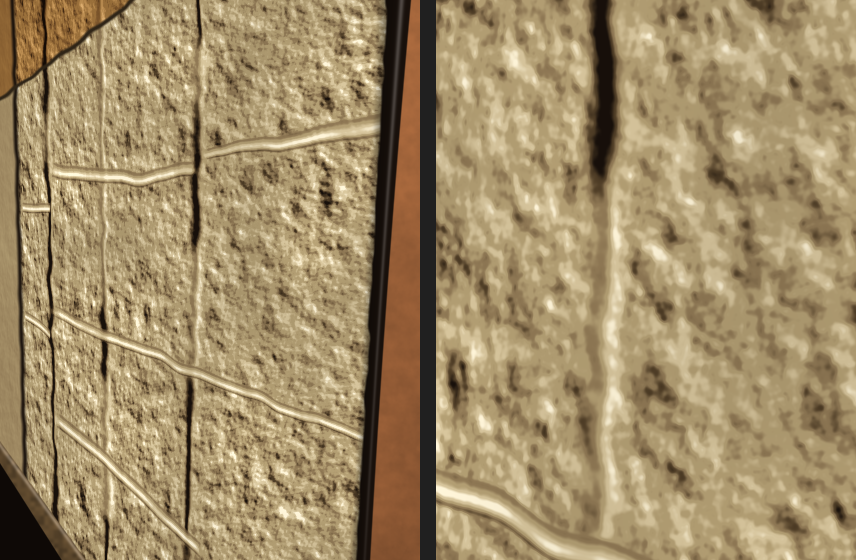
Left: the whole. Right: its middle third, enlarged.
Give the GLSL for this texture, as a WebGL 2 fragment shader.

```glsl
#version 300 es
precision highp float;
// Rough glossy stone blocks seen at a slant, parted by upright grooves and
// sloping mortar ridges. Noise relief is lit by its slope; curved lines place
// the joints, and a dark trim, a clay strip and a metal band frame the wall.
uniform vec2 u_resolution;
out vec4 fragColor;

const vec3 BLACK = vec3(0.09, 0.06, 0.04);
const vec3 DEEP = vec3(0.31, 0.24, 0.15);
const vec3 SHADE = vec3(0.56, 0.47, 0.33);
const vec3 STONE = vec3(0.70, 0.62, 0.45);
const vec3 PALE = vec3(0.84, 0.77, 0.61);
const vec3 GLINT = vec3(1.0, 0.96, 0.85);
const vec3 CLAY = vec3(0.58, 0.36, 0.21);

float hash(vec2 p) {
  return fract(sin(dot(p, vec2(127.1, 311.7))) * 43758.5453);
}

float noise(vec2 p) {
  vec2 i = floor(p), f = fract(p);
  f = f * f * (3.0 - 2.0 * f);
  return mix(mix(hash(i), hash(i + vec2(1, 0)), f.x),
             mix(hash(i + vec2(0, 1)), hash(i + vec2(1, 1)), f.x), f.y);
}

float relief(vec2 p) {
  float sum = 0.0, amp = 0.5;
  for (int i = 0; i < 4; i++) {
    sum += amp * noise(p);
    p = mat2(1.6, 1.2, -1.2, 1.6) * p + 7.3;
    amp *= 0.5;
  }
  return sum;
}

// Smooth curve through three values at t = 0, 0.5 and 1
float bend(float t, vec3 k) {
  float c = 2.0 * k.y - 0.5 * (k.x + k.z);
  return mix(mix(k.x, c, t), mix(c, k.z, t), t);
}

float bump(float x, float sharpness) { return exp(-x * x * sharpness); }

float cover(float d, float soft) { return smoothstep(-soft, soft, d); }

// Stone tone from dark pit to wet glint
vec3 tone(float l) {
  vec3 c = mix(BLACK, DEEP, smoothstep(-0.15, 0.1, l));
  c = mix(c, SHADE, smoothstep(0.08, 0.3, l));
  c = mix(c, STONE, smoothstep(0.3, 0.48, l));
  c = mix(c, PALE, smoothstep(0.52, 0.74, l));
  return mix(c, GLINT, smoothstep(0.76, 1.0, l));
}

// Upright groove: broken dark slots with a lit lip between them
float groove(float light, vec2 p, vec3 path, float width, float seed) {
  float x = bend(p.y, path) + 0.006 * (noise(vec2(p.y * 32.0, seed)) - 0.5);
  float s = (p.x - x) / (width * (0.5 + noise(vec2(p.y * 17.0, seed + 3.0))));
  float slot = smoothstep(0.35, 0.65, noise(vec2(p.y * 8.0, seed + 9.0)));
  light = mix(light, 0.52, 0.7 * bump(s, 0.5));
  light += 0.32 * (1.0 - 0.6 * slot) * bump(s - 1.0, 3.0);
  return light - (0.2 + 0.55 * slot) * bump(s + 0.2, 1.5);
}

// Mortar ridge: smooth bead, bright crest, shaded rims
float mortar(float light, vec2 p, vec2 span, vec3 path, float width) {
  float t = (p.x - span.x) / (span.y - span.x);
  float y = bend(t, path) + 0.012 * (noise(vec2(p.x * 28.0, path.x * 90.0)) - 0.5);
  float slope = (path.z - path.x) / (span.y - span.x);
  float s = (p.y - y) / (width * sqrt(1.0 + slope * slope));
  float inside = smoothstep(-0.02, 0.04, t) * (1.0 - smoothstep(0.96, 1.02, t));
  float wet = 0.2 + 0.4 * noise(p * vec2(45.0, 60.0));
  float bead = mix(light, 0.55, 0.8);
  bead += wet * bump(s + 0.2, 7.0) - 0.25 * bump(s - 0.9, 8.0) - 0.36 * bump(s + 1.0, 14.0);
  return mix(light, bead, inside * (1.0 - smoothstep(0.9, 1.4, abs(s))));
}

void main() {
  vec2 p = gl_FragCoord.xy / u_resolution * vec2(0.75, 1.0);
  float px = 1.0 / u_resolution.y;
  float wobble = 0.008 * (noise(p * 38.0) - 0.5);

  // Grain tightens to the left, where the wall recedes
  vec2 g = vec2(log(p.x + 0.25) * 31.0, p.y * 40.0);
  float h = relief(g);
  float facing = h - relief(g + vec2(0.16, 0.13));
  float patches = noise(p * 9.0);
  float light = 0.51 + facing * (1.8 + patches) + 0.25 * (h - 0.47);
  light -= 0.22 * smoothstep(0.7, 0.95, noise(g * vec2(0.7, 0.4) + 40.0));
  light += 0.25 * smoothstep(0.8, 0.95, noise(g * 1.7 + 11.0)) * patches;

  // Three grooves, then the ridges from top to bottom
  light = groove(light, p, vec3(0.104, 0.090, 0.080), 0.0050, 1.0);
  light = groove(light, p, vec3(0.190, 0.185, 0.178), 0.0055, 23.0);
  light = groove(light, p, vec3(0.333, 0.348, 0.357), 0.0075, 47.0);
  light = mortar(light, p, vec2(0.365, 0.69), vec3(0.727, 0.750, 0.785), 0.008 + 0.035 * max(p.x - 0.36, 0.0));
  light = mortar(light, p, vec2(0.092, 0.35), vec3(0.700, 0.682, 0.700), 0.012);
  light = mortar(light, p, vec2(0.040, 0.09), vec3(0.627, 0.625, 0.629), 0.008);
  light = mortar(light, p, vec2(0.092, 0.65), vec3(0.446, 0.327, 0.222), 0.009);
  light = mortar(light, p, vec2(0.045, 0.09), vec3(0.434, 0.418, 0.400), 0.006);
  light = mortar(light, p, vec2(0.100, 0.36), vec3(0.250, 0.140, 0.010), 0.009);
  vec3 color = tone(light) * (0.94 + 0.1 * patches);

  // Smooth slab at the left and browner slab above the sloping joint
  float leftEdge = p.x - bend(p.y, vec3(0.049, 0.036, 0.023)) + 0.4 * wobble;
  float topEdge = p.y - 0.822 - 0.74 * p.x + wobble;
  vec3 slab = mix(SHADE, STONE, 0.5 + 1.2 * facing + 0.3 * (patches - 0.5));
  color = mix(slab, color, cover(leftEdge, px));
  color = mix(color, color * vec3(0.88, 0.72, 0.52), cover(topEdge, px));
  color = mix(color, BLACK, 0.95 * cover(0.0035 - abs(leftEdge), 2.0 * px));
  color = mix(color, DEEP * 0.6, cover(0.0045 - abs(topEdge), 2.0 * px));

  // Dark trim with a thin grey rail, then the clay strip
  float inner = bend(p.y, vec3(0.635, 0.664, 0.690));
  float outer = bend(p.y, vec3(0.661, 0.693, 0.734));
  float across = (p.x - inner) / (outer - inner);
  color *= 1.0 - 0.4 * smoothstep(-0.5, 0.1, across);
  vec3 trim = BLACK * (0.7 + 0.4 * across) + 0.16 * bump(across - 0.62, 90.0) * (0.4 + p.y);
  color = mix(color, trim, cover(p.x - inner + 0.7 * wobble, 1.5 * px));
  vec3 clay = CLAY * (0.92 + 0.22 * p.y + 0.16 * (relief(p * 60.0) - 0.5) + 0.1 * (patches - 0.5));
  color = mix(color, clay, cover(p.x - outer, px));

  // Metal band and the dark corner below it
  float band = 0.212 - 1.38 * p.x - p.y;
  vec3 metal = DEEP * (0.9 + 0.4 * noise(p * 120.0)) + 0.22 * bump(band - 0.007, 30000.0);
  color = mix(color, metal, cover(band, 1.5 * px));
  color = mix(color, BLACK * 0.6, cover(0.173 - 1.57 * p.x - p.y, 1.5 * px));
  fragColor = vec4(color, 1.0);
}
```
